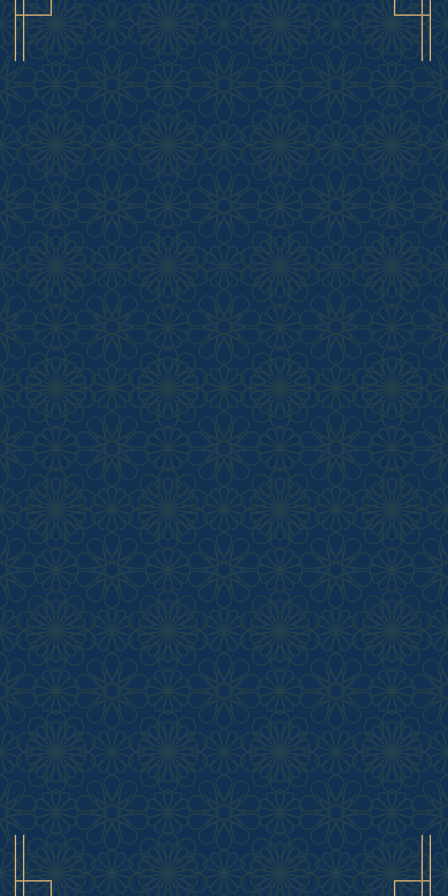
Write a Shadertoy shader that draws this pattern.

```glsl
// Faint green geometric flowers on deep blue, with gold brackets in the corners.
// Three staggered lattices of folded, outlined petals share one 4-across cell;
// a ten-point star fills the rosettes. Lengths are in cell widths, y runs down.

const float TAU = 6.2831853;
const vec2 CELL = vec2(1.0, 1.0833);

// Coordinates relative to the nearest lattice point
vec2 lattice(vec2 p, vec2 center) {
    return (fract((p - center) / CELL + 0.5) - 0.5) * CELL;
}

// Signed distance to a teardrop: a point at the origin, a round tip up the y axis
float teardrop(vec2 p, float len, float radius) {
    p.x = abs(p.x);
    float b = -radius / len;
    float a = sqrt(1.0 - b * b);
    float k = dot(p, vec2(-b, a));
    if (k < 0.0) return length(p);
    if (k > a * len) return length(p - vec2(0.0, len)) - radius;
    return dot(p, vec2(a, b));
}

// Distance to the outlines of overlapping petals around a center
float flower(vec2 p, float petals, float start, float end, float radius) {
    float sector = TAU / petals;
    float angle = mod(atan(p.x, p.y) + 0.5 * sector, sector) - 0.5 * sector;
    float d = 1e3;
    for (int i = -2; i <= 2; i++) {
        float a = angle + float(i) * sector;
        vec2 q = length(p) * vec2(sin(a), cos(a)) - vec2(0.0, start);
        d = min(d, abs(teardrop(q, end - start, radius)));
    }
    return d;
}

// Distance to ten crossing chords that leave an open decagon in the middle
float chordStar(vec2 p, float radius) {
    float d = 1e3;
    for (int i = 0; i < 10; i++) {
        float a = (float(i) + 0.5) * TAU / 10.0;
        vec2 q = mat2(cos(a), -sin(a), sin(a), cos(a)) * p;
        q = vec2(max(abs(q.x) - 0.951 * radius, 0.0), q.y - 0.309 * radius);
        d = min(d, length(q));
    }
    return d;
}

// Distance to an axis-aligned segment from a to b
float segment(vec2 p, vec2 a, vec2 b) {
    return length(p - clamp(p, a, b));
}

// Distance to one corner bracket, measured from the corner
float bracket(vec2 p) {
    float d = segment(p, vec2(0.138, -1.0), vec2(0.138, 0.54));
    d = min(d, segment(p, vec2(0.211, -1.0), vec2(0.211, 0.54)));
    d = min(d, segment(p, vec2(0.138, 0.135), vec2(0.457, 0.135)));
    return min(d, segment(p, vec2(0.457, -1.0), vec2(0.457, 0.135)));
}

// Pixel coverage of a line, stable below one pixel of width
float stroke(float d, float halfWidth, float pixel) {
    return clamp((halfWidth - d) / pixel + 0.5, 0.0, 1.0)
         - clamp((-halfWidth - d) / pixel + 0.5, 0.0, 1.0);
}

void mainImage(out vec4 fragColor, in vec2 fragCoord) {
    float pixel = 4.0 / iResolution.x;
    float height = iResolution.y * pixel;
    vec2 p = vec2(fragCoord.x * pixel, height - fragCoord.y * pixel);

    vec2 burstCenter = vec2(0.5, 0.213);
    vec2 burst = lattice(p, burstCenter);
    vec2 rosette = lattice(p, burstCenter + 0.5 * CELL);
    vec2 besideBurst = lattice(p, burstCenter + vec2(0.5 * CELL.x, 0.0));
    vec2 besideRosette = lattice(p, burstCenter + vec2(0.0, 0.5 * CELL.y));

    // Sunbursts with an outer ring of lobes
    float d = flower(burst, 20.0, 0.0, 0.235, 0.038);
    d = min(d, flower(burst, 10.0, 0.14, 0.28, 0.083));

    // Rosettes
    d = min(d, flower(rosette, 10.0, 0.1, 0.26, 0.07));
    d = min(d, chordStar(rosette, 0.19));

    // Small flowers between them
    d = min(d, flower(besideBurst, 12.0, 0.0, 0.16, 0.04));
    d = min(d, flower(besideRosette, 12.0, 0.0, 0.16, 0.04));

    vec3 color = mix(vec3(0.07, 0.19, 0.32), vec3(0.14, 0.25, 0.29),
                     stroke(d, 0.006, pixel));

    // Gold brackets, mirrored slightly left of the middle
    vec2 corner = vec2(1.99 - abs(p.x - 1.99), min(p.y, height - p.y));
    color = mix(color, vec3(0.88, 0.71, 0.44), stroke(bracket(corner), 0.006, pixel));

    fragColor = vec4(color, 1.0);
}
```
